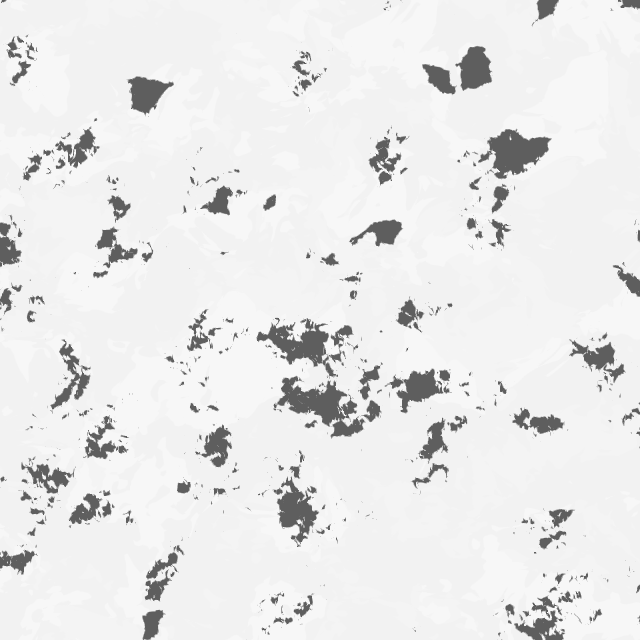
This texture is drawn by a Shadertoy shader. Its source:

```glsl
// Charcoal flakes and crumbs scattered over pale, faintly patched paper.
// Flakes are random convex polygons on a jittered grid; faceted noise chips
// their rims into shards and holes, and also cuts the background patches.

const float TAU = 6.2831853;
const float GRID = 8.0;
const float FLAKE_CHANCE = 0.9;
const int FLAKE_SIDES = 5;

const vec3 PAPER = vec3(0.949);
const vec3 PAPER_MID = vec3(0.957);
const vec3 PAPER_LIGHT = vec3(0.970);
const vec3 CHARCOAL = vec3(0.368);

// Integer hash: two values in 0..1 per lattice point
vec2 hash2(vec2 p) {
    uvec2 v = uvec2(ivec2(p)) * 1664525u + 1013904223u;
    v.x += v.y * 1664525u;
    v.y += v.x * 1664525u;
    v ^= v >> 16u;
    v.x += v.y * 1664525u;
    v.y += v.x * 1664525u;
    v ^= v >> 16u;
    return vec2(v & 65535u) / 65535.0;
}

mat2 rotation(float angle) {
    float c = cos(angle), s = sin(angle);
    return mat2(c, s, -s, c);
}

// Smooth two-channel value noise, used for bending
vec2 smoothNoise(vec2 p) {
    vec2 i = floor(p), f = fract(p);
    f = f * f * (3.0 - 2.0 * f);
    vec2 low = mix(hash2(i), hash2(i + vec2(1, 0)), f.x);
    vec2 high = mix(hash2(i + vec2(0, 1)), hash2(i + 1.0), f.x);
    return mix(low, high, f.y);
}

// Noise that is linear on triangles, so its contours are angular
float facetNoise(vec2 p) {
    vec2 i = floor(p), f = fract(p);
    vec2 side = f.x > f.y ? vec2(1, 0) : vec2(0, 1);
    float a = hash2(i).x, b = hash2(i + side).x, c = hash2(i + 1.0).x;
    return a + (b - a) * max(f.x, f.y) + (c - b) * min(f.x, f.y);
}

// Layered facet noise, centred on zero
float facetFbm(vec2 p, int octaves, float gain) {
    float sum = 0.0, weight = 1.0, total = 0.0;
    for (int i = 0; i < octaves; i++) {
        sum += weight * (facetNoise(p) - 0.5);
        total += weight;
        p = rotation(1.1) * p * 2.15 + 17.3;
        weight *= gain;
    }
    return sum / total;
}

vec2 bend(vec2 p, float frequency, float amount) {
    return p + amount * (smoothNoise(p * frequency) - 0.5);
}

// Signed distance to an irregular convex polygon
float flakeDistance(vec2 p, vec2 seed, float radius) {
    float d = -1.0;
    for (int k = 0; k < FLAKE_SIDES; k++) {
        vec2 r = hash2(seed + vec2(37 * (k + 1), 101));
        float angle = (float(k) + 0.75 * (r.x - 0.5)) * TAU / float(FLAKE_SIDES);
        d = max(d, dot(p, vec2(cos(angle), sin(angle))) - radius * mix(0.5, 1.15, r.y));
    }
    return d;
}

// Distance to the nearest flake of the jittered grid
float scatterFlakes(vec2 p) {
    vec2 home = floor(p * GRID);
    float nearest = 0.15;
    for (int y = -1; y <= 1; y++)
    for (int x = -1; x <= 1; x++) {
        vec2 cell = home + vec2(x, y);
        vec2 shape = hash2(cell + vec2(211, 57));
        vec2 pick = hash2(cell + vec2(503, 809));
        if (pick.x > FLAKE_CHANCE) continue;
        vec2 center = (cell + hash2(cell)) / GRID;
        vec2 q = rotation(TAU * shape.x) * (p - center);
        q.y *= mix(1.3, 2.6, pick.y);
        float radius = 0.013 + 0.038 * shape.y;
        nearest = min(nearest, flakeDistance(q, cell, radius) / 1.3);
    }
    return nearest;
}

// Antialiased coverage of the region where the field is negative
float coverage(float field) {
    return clamp(0.5 - field / max(1.15 * fwidth(field), 1e-5), 0.0, 1.0);
}

void mainImage(out vec4 fragColor, in vec2 fragCoord) {
    vec2 uv = fragCoord / iResolution.y;

    // Flakes: bent polygons, chipped more strongly in crumbly zones
    float d = scatterFlakes(bend(bend(uv, 24.0, 0.032), 65.0, 0.009));
    float crumbly = smoothstep(0.3, 0.65, smoothNoise(uv * 8.0 + 40.0).x);
    float chips = facetFbm(bend(uv, 90.0, 0.008) * 60.0, 3, 0.65);
    float spread = d * (d > 0.0 ? 0.5 : 0.8);
    float flakes = spread + 0.0022 + mix(0.013, 0.075, crumbly) * chips;

    // Paper: flat ragged patches, lighter around the flakes
    vec2 sheet = bend(bend(uv, 11.0, 0.06), 35.0, 0.02);
    float halo = 0.06 * exp(-30.0 * max(d, 0.0));
    float midPatch = 0.06 - facetFbm(rotation(0.7) * sheet * 12.0 + 90.0, 4, 0.7);
    float lightPatch = 0.115 - halo - facetFbm(rotation(0.3) * sheet * 10.0 + 30.0, 4, 0.7);

    vec3 color = mix(PAPER, PAPER_MID, coverage(midPatch));
    color = mix(color, PAPER_LIGHT, coverage(lightPatch));
    color = mix(color, CHARCOAL, coverage(flakes));
    fragColor = vec4(color, 1.0);
}
```
